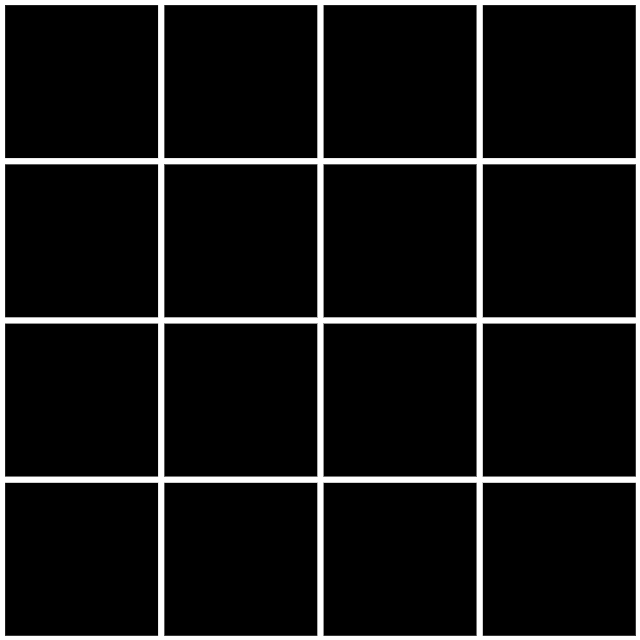
Write a WebGL 1 fragment shader that draws this pattern.

```glsl
precision highp float;

// Four by four black square tiles on white, parted by thin even lines.
// Each point is folded to its nearest tile, and a box distance gives
// the tile's coverage with edges smoothed over one pixel.

uniform vec2 u_resolution;

// Lengths are fractions of the canvas side
const float TILES = 4.0;                          // across and down
const float PITCH = 0.2488;                       // tile centre to tile centre
const float LINE_WIDTH = 0.0098;                  // gap between tiles
const vec2 GRID_CENTRE = vec2(0.5007, 0.4993);    // slightly off centre
const vec3 TILE_COLOUR = vec3(0.0);
const vec3 LINE_COLOUR = vec3(1.0);

// Offset from the centre of the nearest tile, limited to the finite grid
vec2 tileOffset(vec2 p) {
  vec2 cell = (p - GRID_CENTRE) / PITCH + 0.5 * TILES;
  vec2 index = clamp(floor(cell), 0.0, TILES - 1.0);
  return (cell - index - 0.5) * PITCH;
}

// Signed distance along each axis to a square, negative inside
float squareDistance(vec2 p, float halfSide) {
  vec2 d = abs(p) - halfSide;
  return max(d.x, d.y);
}

void main() {
  float side = min(u_resolution.x, u_resolution.y);
  vec2 p = (gl_FragCoord.xy - 0.5 * u_resolution) / side + 0.5;

  float distanceToTile = squareDistance(tileOffset(p), 0.5 * (PITCH - LINE_WIDTH));
  float tileCoverage = clamp(0.5 - distanceToTile * side, 0.0, 1.0);

  gl_FragColor = vec4(mix(LINE_COLOUR, TILE_COLOUR, tileCoverage), 1.0);
}
```
